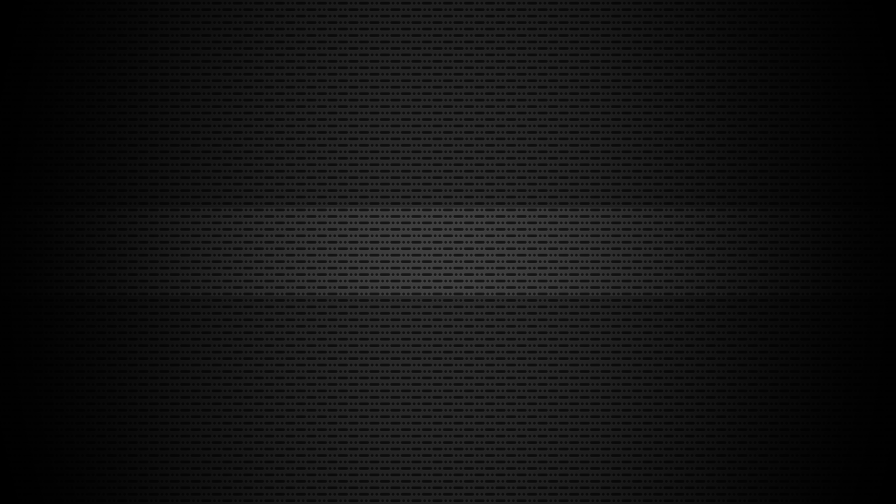
Write a WebGL 1 fragment shader that draws this background.

```glsl
precision highp float;
// Dark perforated metal plate with a lighter horizontal band and a soft central glow.

uniform vec2 u_resolution;

#define ROWS 78.0            // hole rows over the canvas height
#define PERIOD 0.0417        // width of one dash and two dots
#define HOLE_RADIUS 0.0027
#define BAND_BOTTOM 0.413
#define BAND_TOP 0.588
#define BAND_GAIN 1.42
#define PLATE_LIGHT 0.172
#define HOLE_DEPTH 0.66
#define RIM_LIGHT 0.14
#define GLOW_CENTER vec2(0.5, 0.48)
#define GLOW_RADIUS 0.55

// Signed distance to the nearest slot or round hole.
float holeDistance(vec2 p) {
  float row = floor(p.y * ROWS);
  float y = (fract(p.y * ROWS) - 0.5) / ROWS;
  float shift = 0.5 * mod(row, 2.0);
  float x = abs(fract(p.x / PERIOD + shift) - 0.5) * PERIOD;
  float slotHalf = 0.24 * PERIOD - HOLE_RADIUS;
  float slot = length(vec2(max(x - slotHalf, 0.0), y));
  float dot2 = length(vec2(x - 0.39 * PERIOD, y));
  return min(slot, dot2) - HOLE_RADIUS;
}

// Smooth coverage of the holes, from 0 on the plate to 1 inside.
float holeMask(vec2 p, float pixel) {
  return 1.0 - smoothstep(-0.7 * pixel, 0.7 * pixel, holeDistance(p));
}

void main() {
  vec2 uv = gl_FragCoord.xy / u_resolution;
  float pixel = 1.0 / u_resolution.y;
  vec2 p = (gl_FragCoord.xy - vec2(0.5 * u_resolution.x, 0.0)) * pixel;

  // Wide glow that fades to black at the left and right sides
  float reach = length((uv - GLOW_CENTER) * vec2(1.0, 0.4));
  float light = PLATE_LIGHT * (1.0 - smoothstep(0.0, GLOW_RADIUS, reach));

  // Brighter band across the middle
  float band = smoothstep(BAND_BOTTOM - pixel, BAND_BOTTOM + pixel, uv.y)
             * (1.0 - smoothstep(BAND_TOP - pixel, BAND_TOP + pixel, uv.y));
  light *= mix(1.0, BAND_GAIN, band);

  // Punched holes with a faint lit lower rim
  float hole = holeMask(p, pixel);
  float rim = holeMask(p + vec2(0.0, 0.0018), pixel) * (1.0 - hole);
  light *= 1.0 - HOLE_DEPTH * hole + RIM_LIGHT * rim;

  gl_FragColor = vec4(vec3(light), 1.0);
}
```
